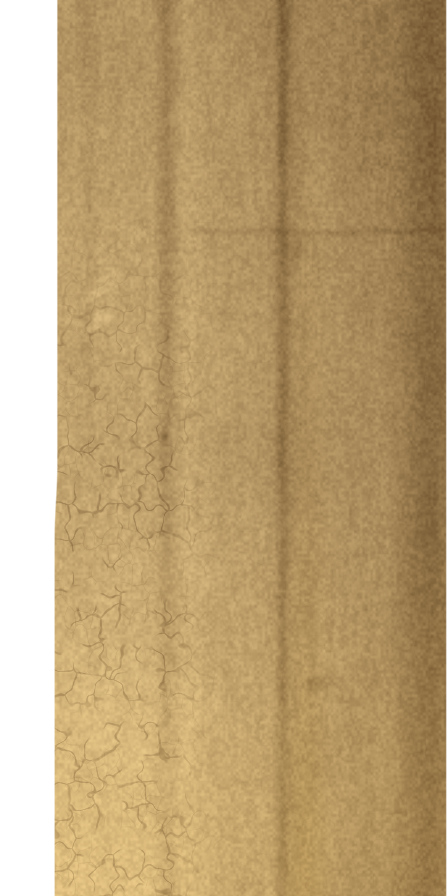
Give the GLSL for this texture, as a Shadertoy shader.

```glsl
// An aged, ochre painted column with soft vertical flutes on a white ground.
// Summed bands give the tone, layered value noise gives wear and paint grain,
// and warped Voronoi borders give the fine craquelure of the lower left side.

float hash(vec2 p) {
    vec3 q = fract(vec3(p.xyx) * 0.1031);
    q += dot(q, q.yzx + 33.33);
    return fract((q.x + q.y) * q.z);
}

float noise(vec2 p) {
    vec2 i = floor(p), f = fract(p);
    f = f * f * (3.0 - 2.0 * f);
    float low = mix(hash(i), hash(i + vec2(1, 0)), f.x);
    float high = mix(hash(i + vec2(0, 1)), hash(i + vec2(1, 1)), f.x);
    return mix(low, high, f.y);
}

// Layered noise, centred on zero
float fbm(vec2 p) {
    float sum = 0.0, amp = 0.5;
    for (int i = 0; i < 4; i++) {
        sum += amp * (noise(p) - 0.5);
        p = p * 2.03 + 17.7;
        amp *= 0.5;
    }
    return sum;
}

float band(float x, float centre, float width) {
    float d = (x - centre) / width;
    return exp(-d * d);
}

float spot(vec2 p, vec2 centre, vec2 size) {
    vec2 d = (p - centre) / size;
    return exp(-dot(d, d));
}

vec2 cellPoint(vec2 cell) {
    return 0.15 + 0.7 * vec2(hash(cell), hash(cell + 71.3));
}

// Distance to the nearest Voronoi border
float cellBorder(vec2 p) {
    vec2 base = floor(p), f = fract(p), nearest = vec2(0);
    float best = 9.0, border = 9.0;
    for (int k = 0; k < 9; k++) {
        vec2 o = vec2(k % 3 - 1, k / 3 - 1);
        vec2 r = o + cellPoint(base + o) - f;
        if (dot(r, r) < best) { best = dot(r, r); nearest = r; }
    }
    for (int k = 0; k < 25; k++) {
        vec2 o = vec2(k % 5 - 2, k / 5 - 2);
        vec2 r = o + cellPoint(base + o) - f, gap = r - nearest;
        if (dot(gap, gap) > 1e-4)
            border = min(border, dot(0.5 * (r + nearest), normalize(gap)));
    }
    return border;
}

// Broken hairline cracks; scale sets the cell count across the width
float cracks(vec2 p, vec2 scale, float threshold) {
    vec2 warp = vec2(noise(p * 45.0), noise(p * 45.0 + 9.0)) - 0.5;
    float line = 1.0 - smoothstep(0.015, 0.075, cellBorder(p * scale + warp * 0.55));
    return line * smoothstep(threshold, threshold + 0.25, noise(p * 24.0 + 40.0));
}

// Flutes and broad light, 0 dark to 1 light
float columnTone(vec2 p, float h) {
    float wobble = 0.006 * fbm(vec2(3.0, p.y * 9.0));
    float x = p.x + wobble;
    float tone = mix(0.76, 0.64, smoothstep(0.32, 0.60, x));
    tone -= 0.14 * smoothstep(0.64, 0.84, x);
    tone -= 0.30 * smoothstep(0.84, 0.97, x);
    tone += mix(0.26, 0.13, smoothstep(0.2, 0.7, x)) * (1.0 - smoothstep(0.0, 0.62, h));
    tone -= 0.12 * smoothstep(0.62, 1.0, h);
    float upper = 0.6 + 0.4 * smoothstep(0.1, 0.7, h);
    tone -= 0.22 * upper * band(x, 0.372, 0.022);
    tone -= 0.08 * band(x, 0.195, 0.022) * smoothstep(0.3, 0.7, h);
    tone -= 0.28 * upper * band(x, 0.631, 0.014);
    tone -= 0.11 * band(x, 0.65, 0.042);
    tone -= 0.08 * band(x, 0.697, 0.012) * (1.0 - smoothstep(0.25, 0.5, h));
    tone += 0.06 * band(x, 0.42, 0.02);
    return tone + 0.05 * band(x, 0.99, 0.012);
}

// Stains, a faint cross seam and pale scuffs
float blemishes(vec2 p) {
    float seamY = 1.482 + 0.025 * fbm(vec2(p.x * 9.0, 2.0));
    float d = -0.13 * band(p.y, seamY, 0.009) * smoothstep(0.39, 0.46, p.x);
    d -= 0.20 * spot(p, vec2(0.71, 0.475), vec2(0.035, 0.018));
    d -= 0.15 * spot(p, vec2(0.665, 1.44), vec2(0.04, 0.018));
    d -= 0.16 * spot(p, vec2(0.85, 1.96), vec2(0.018, 0.025));
    d -= 0.35 * spot(p, vec2(0.367, 1.025), vec2(0.010, 0.014));
    float scuff = smoothstep(0.5, 0.8, noise(vec2(p.x * 18.0, p.y * 42.0 - p.x * 25.0)));
    return d + 0.15 * scuff * spot(p, vec2(0.22, 1.31), vec2(0.05, 0.10));
}

void mainImage(out vec4 fragColor, in vec2 fragCoord) {
    vec2 p = fragCoord / iResolution.x;
    float h = fragCoord.y / iResolution.y, pixel = 1.0 / iResolution.x;

    // Tone, worn streaks and paint grain
    float tone = columnTone(p, h) + blemishes(p);
    tone += 0.16 * fbm(p * vec2(6.0, 5.0)) + 0.14 * fbm(p * vec2(65.0, 7.0));
    tone += 0.20 * (noise(p * vec2(170.0, 150.0)) - 0.5) + 0.20 * fbm(p * 75.0);

    // Cracks fade upward and toward the right
    float aged = (1.0 - smoothstep(0.35, 0.50, p.x)) * (1.0 - smoothstep(0.48, 0.78, h));
    float crack = cracks(p, vec2(19.0, 16.0), 0.30) * (0.14 + 0.86 * aged);
    crack += 0.35 * cracks(p + 5.0, vec2(34.0, 27.0), 0.45) * (0.25 + 0.75 * aged);
    tone -= 0.27 * crack;

    // Ochre ramp, warmer below and along the right flute
    vec3 paint = mix(vec3(0.45, 0.335, 0.19), vec3(0.85, 0.73, 0.505), clamp(tone, -0.4, 1.15));
    float warmth = 0.6 * (1.0 - smoothstep(0.0, 0.5, h)) + 0.5 * band(p.x, 0.68, 0.05) * (1.0 - h);
    paint += vec3(0.012, 0.0, -0.035) * warmth;

    // White ground beside the slightly leaning column
    float left = mix(0.122, 0.128, smoothstep(0.40, 0.48, h));
    float inside = smoothstep(-pixel, pixel, p.x - left) * smoothstep(-pixel, pixel, 0.996 - p.x);
    fragColor = vec4(mix(vec3(1.0), paint, inside), 1.0);
}
```
